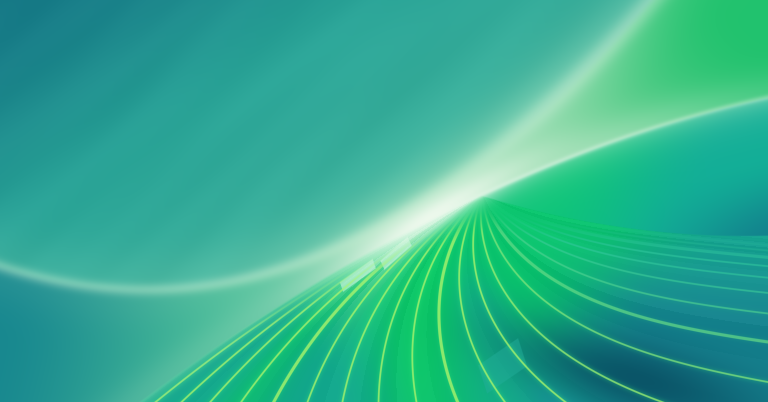
Write a WebGL 1 fragment shader that draws this background.

```glsl
precision highp float;
uniform vec2 u_resolution;

const vec2 HUB = vec2(1.2, 0.518);

float hash(float n) {
  return fract(sin(n * 12.99) * 4375.85);
}

vec2 gradientAt(vec2 cell) {
  float angle = 6.2832 * hash(dot(cell, vec2(1.37, 7.13)));
  return vec2(cos(angle), sin(angle));
}

float gradientNoise(vec2 p) {
  vec2 i = floor(p), f = fract(p);
  vec2 w = f * f * f * (f * (f * 6.0 - 15.0) + 10.0);
  float a = dot(gradientAt(i), f);
  float b = dot(gradientAt(i + vec2(1, 0)), f - vec2(1, 0));
  float c = dot(gradientAt(i + vec2(0, 1)), f - vec2(0, 1));
  float d = dot(gradientAt(i + 1.0), f - 1.0);
  return mix(mix(a, b, w.x), mix(c, d, w.x), w.y);
}

// Signed distance above the parabola y = v.y + k (x - v.x)^2
float parabola(vec2 p, vec2 v, float k) {
  float x = p.x - v.x;
  return (p.y - v.y - k * x * x) / sqrt(1.0 + 4.0 * k * k * x * x);
}

float bump(float d, float width) {
  return exp(-d * d / (width * width));
}

vec2 turn(vec2 p, float angle) {
  float c = cos(angle), s = sin(angle);
  return vec2(c * p.x + s * p.y, c * p.y - s * p.x);
}

float tile(vec2 p, vec2 center, vec2 size, float angle) {
  vec2 q = turn(p - center, angle);
  q.x -= 0.3 * q.y;
  vec2 d = abs(q) - size;
  return 1.0 - smoothstep(-0.002, 0.002, max(d.x, d.y));
}

// Fan coordinate: constant along each curved rib
float fan(vec2 p) {
  vec2 d = p - HUB;
  float r = length(d);
  float u = clamp((atan(d.x, -d.y) + 1.12) / 2.6, 0.003, 0.997);
  return log(u / (1.0 - u)) - 2.6 * r + 0.8 * r * r;
}

float ribs(vec2 p) {
  float s = fan(p), right = max(s, 0.0);
  return 2.8 * s + 0.6 * right * right;
}

void main() {
  vec2 p = gl_FragCoord.xy / u_resolution * vec2(1.91, 1.0);
  float px = 1.0 / u_resolution.y;
  float upper = parabola(p, vec2(0.36, 0.279), 0.453);
  float ridge = parabola(p, vec2(2.556, 0.829), -0.17);
  float fanTop = parabola(p, vec2(1.85, 0.413), 0.235);
  float r = length(p - HUB);
  float nearHub = exp(-r * r / 0.3);

  // Large upper sheet
  float t = 0.288 * p.x + 0.45 * (1.0 - p.y);
  vec3 sheet = mix(vec3(0.09, 0.48, 0.53), vec3(0.16, 0.64, 0.59), smoothstep(0.0, 0.3, t));
  sheet = mix(sheet, vec3(0.36, 0.78, 0.65), smoothstep(0.2, 0.8, t));
  sheet += 0.025 * gradientNoise(turn(p, 0.75) * vec2(2.0, 12.0));

  // Band between the two sweeping curves
  vec3 band = mix(vec3(0.09, 0.53, 0.56), vec3(0.27, 0.73, 0.59), smoothstep(0.0, 0.65, p.x + 0.25 * (0.3 - p.y)));
  vec3 corner = mix(vec3(0.5, 0.83, 0.62), vec3(0.13, 0.76, 0.43), smoothstep(1.9, 2.8, p.x + p.y));
  band = mix(band, corner, smoothstep(0.65, 1.25, p.x));
  vec3 color = mix(band, sheet, smoothstep(-0.012, 0.008, upper));

  // Glow along the upper curve
  float crest = bump(upper, mix(0.016, 0.028, smoothstep(0.5, 1.4, p.x)));
  color = mix(color, vec3(0.74, 0.91, 0.81), crest * (0.42 + 0.4 * nearHub));
  color = mix(color, vec3(0.66, 0.89, 0.75), bump(upper, 0.09) * (0.1 + 0.45 * nearHub));

  // Haze and crest of the ridge
  float rightSide = smoothstep(0.8, 1.2, p.x);
  color = mix(color, vec3(0.74, 0.91, 0.79), bump(ridge, 0.06) * (0.15 + 0.5 * nearHub));

  // Smooth wing below the ridge
  vec3 wing = mix(vec3(0.05, 0.77, 0.47), vec3(0.07, 0.68, 0.59), smoothstep(1.35, 1.75, p.x - 0.4 * (p.y - 0.5)));
  wing = mix(wing, vec3(0.07, 0.50, 0.55), smoothstep(0.14, 0.36, -ridge) * smoothstep(1.5, 1.95, p.x));
  wing = mix(wing, vec3(0.55, 0.87, 0.72), 0.65 * exp(min(ridge, 0.0) / 0.035));

  // Fan surface with a green core and dark lower right
  float s = fan(p);
  float rib = ribs(p);
  float id = floor(rib);
  vec3 leaf = mix(vec3(0.04, 0.77, 0.43), vec3(0.08, 0.66, 0.56), smoothstep(0.3, 0.62, r));
  leaf = mix(leaf, vec3(0.04, 0.79, 0.38), 0.75 * bump(s + 1.9, 0.45) * smoothstep(0.08, 0.25, r));
  leaf = mix(leaf, vec3(0.05, 0.78, 0.40), 0.6 * bump(s + 3.7, 0.35));
  leaf = mix(leaf, vec3(0.10, 0.66, 0.58), 0.65 * bump(s + 0.95, 0.4) * smoothstep(0.1, 0.3, r));
  float blue = smoothstep(1.25, 1.65, p.x) * smoothstep(0.5, 0.15, p.y + 0.0);
  leaf = mix(leaf, vec3(0.09, 0.51, 0.56), blue);
  vec2 shade = turn(p - vec2(1.58, 0.06), -0.28) / vec2(0.32, 0.09);
  leaf = mix(leaf, vec3(0.04, 0.31, 0.39), 0.85 * exp(-dot(shade, shade)));
  leaf = mix(leaf, vec3(0.12, 0.58, 0.64), 0.6 * bump(s + 0.95, 0.12) * smoothstep(0.45, 0.6, r));
  leaf += 0.035 * (hash(id) - 0.5);
  leaf = mix(leaf, vec3(0.13, 0.68, 0.60), 0.5 * tile(p, vec2(1.25, 0.09), vec2(0.06, 0.035), 0.6));

  // White rays near the hub
  float rays = (1.0 - smoothstep(-4.4, -1.9, s)) * (1.0 - smoothstep(0.15, 0.6, r));
  leaf = mix(leaf, vec3(0.9, 0.97, 0.92), rays * (0.45 + 0.55 * hash(id + 3.0)));
  float tiles = tile(p, vec2(0.89, 0.315), vec2(0.05, 0.012), 0.62);
  tiles = max(tiles, tile(p, vec2(0.985, 0.37), vec2(0.045, 0.012), 0.72));
  leaf = mix(leaf, vec3(0.86, 0.97, 0.9), 0.65 * tiles);

  // Thin ribs, widened on every fifth curve
  vec2 slope = vec2(ribs(p + vec2(0.001, 0)) - rib, ribs(p + vec2(0, 0.001)) - rib) / 0.001;
  float density = max(length(slope), 0.01);
  float gap = abs(fract(rib) - 0.5) / density;
  float bold = step(mod(id, 5.0), 0.5);
  float width = 0.0016 + 0.0016 * bold;
  float line = 1.0 - smoothstep(width - 0.5 * px, width + px, gap);
  line *= smoothstep(0.006, 0.024, 1.0 / density);
  float cool = smoothstep(-1.0, 1.2, s);
  vec3 lineColor = mix(vec3(0.66, 0.95, 0.42), vec3(0.19, 0.78, 0.62), cool);
  leaf = mix(leaf, vec3(0.2, 0.9, 0.5), 0.25 * bump(gap, 0.008) * (1.0 - cool));
  leaf = mix(leaf, lineColor, line * mix(0.8, 0.6, cool));
  leaf = mix(leaf, vec3(0.5, 0.86, 0.68), 0.6 * exp(min(ridge, 0.0) / 0.018) * (1.0 - rightSide));

  // Layer the fan under the ridge
  float fanMask = 1.0 - smoothstep(-px, px, fanTop);
  fanMask = mix(1.0, fanMask, smoothstep(1.17, 1.21, p.x));
  vec3 lower = mix(wing, leaf, fanMask);
  color = mix(color, lower, 1.0 - smoothstep(-0.005, 0.003, ridge));
  color = mix(color, vec3(0.78, 0.93, 0.84), bump(ridge, 0.007) * (0.3 + 0.45 * nearHub) * rightSide);

  // Bright flare where the curves meet
  vec2 flare = turn(p - vec2(1.07, 0.462), 0.53) / vec2(0.24, 0.038);
  color = mix(color, vec3(0.95, 0.98, 0.94), 0.9 * exp(-dot(flare, flare)));
  gl_FragColor = vec4(clamp(color, 0.0, 1.0), 1.0);
}
```
